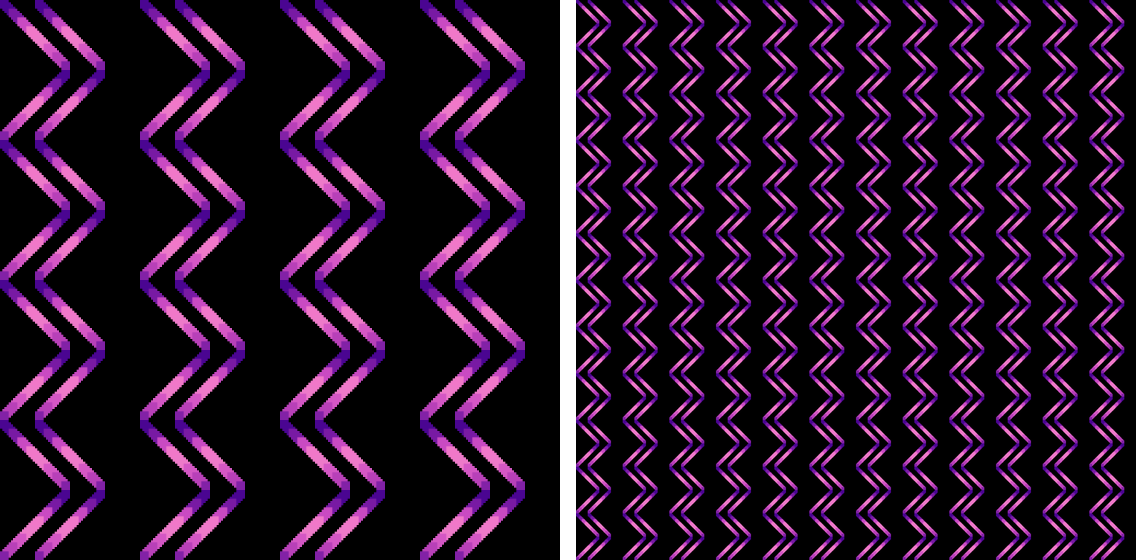
Left: one tile. Right: repeated 3 by 3.
Write a Shadertoy shader that draws this pattern.

```glsl
// Paired neon zigzag ribbons on black, drawn on a coarse grid of square cells.
// Each arm is a square brush stepped diagonally, later stamps covering earlier
// ones, so the colour ramp along the arm shows as chevron-shaped bands.

#define REPEATS 4.0    // tiles across and down
#define CELLS 64.0     // grid cells per tile side
#define ARM 32.0       // cells spanned by one diagonal arm
#define BRUSH 4.0      // side of the square brush, in cells
#define SPACING 16.0   // horizontal shift between paired ribbons, in cells
#define RIBBONS 2      // ribbons per tile
#define BAND 4.0       // brush steps sharing one colour
#define SAMPLES 3      // antialiasing samples per axis

const vec3 BACKGROUND = vec3(0.0);

// Colours from the start of an arm to its end
const vec3 RAMP[8] = vec3[8](
    vec3(0.29, 0.02, 0.57), vec3(0.47, 0.10, 0.64),
    vec3(0.79, 0.29, 0.76), vec3(0.94, 0.47, 0.79),
    vec3(0.93, 0.48, 0.79), vec3(0.83, 0.34, 0.77),
    vec3(0.72, 0.25, 0.72), vec3(0.51, 0.13, 0.65));

// Index of the last brush stamp covering a cell of the arm, or -1 if none
float topStamp(vec2 cell) {
    if (cell.x < 0.0 || cell.x >= ARM) return -1.0;
    float stamp = min(min(cell.x, cell.y), ARM - BRUSH);
    return max(cell.x, cell.y) < stamp + BRUSH ? stamp : -1.0;
}

// Pattern colour at uv, with one unit per canvas side
vec3 zigzag(vec2 uv) {
    // Cell inside the tile, rows counted downwards
    vec2 cell = mod(floor(vec2(uv.x, 1.0 - uv.y) * REPEATS * CELLS), CELLS);
    bool leftward = cell.y >= ARM;
    float row = mod(cell.y, ARM);

    vec3 color = BACKGROUND;
    for (int i = 0; i < RIBBONS; i++) {
        float column = cell.x - float(i) * SPACING;
        if (leftward) column = ARM - 1.0 - column;
        float stamp = topStamp(vec2(column, row));
        if (stamp >= 0.0) color = RAMP[int(stamp / BAND)];
    }
    return color;
}

void mainImage(out vec4 fragColor, in vec2 fragCoord) {
    // Average a small grid of samples to smooth the cell edges
    vec3 sum = vec3(0.0);
    for (int j = 0; j < SAMPLES; j++) {
        for (int i = 0; i < SAMPLES; i++) {
            vec2 offset = (vec2(i, j) + 0.5) / float(SAMPLES) - 0.5;
            sum += zigzag((fragCoord + offset) / iResolution.xy);
        }
    }
    fragColor = vec4(sum / float(SAMPLES * SAMPLES), 1.0);
}
```
